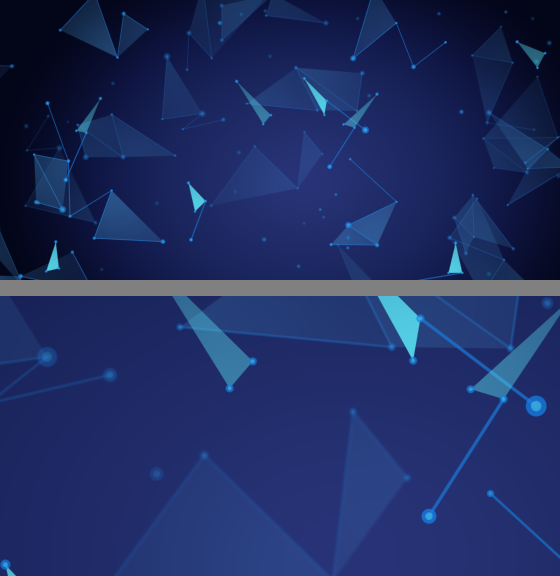
Top, the full canvas; bottom, a detail of the centre.
Give the GLSL for this background, as a WebGL 2 fragment shader.

```glsl
#version 300 es
precision highp float;
// A dark blue glow crossed by a loose network of translucent triangles.
// Random zigzag walks give the nodes, links and faces at varying depth;
// a few slim shards of varying brightness and loose specks lie on top.

uniform vec2 u_resolution;
out vec4 fragColor;

const int CLUSTERS = 23;
const int STEPS = 5;
const int SHARDS = 8;
const int SPECKS = 30;

const vec2 GLOW_CENTER = vec2(0.54, 0.36);   // share of the canvas
const vec2 GLOW_RADIUS = vec2(1.08, 0.85);   // in canvas heights
const vec3 GLOW = vec3(0.155, 0.20, 0.465);
const vec3 MID = vec3(0.11, 0.155, 0.38);
const vec3 DEEP = vec3(0.055, 0.082, 0.26);
const vec3 EDGE = vec3(0.012, 0.02, 0.095);

const vec3 FACE = vec3(0.25, 0.54, 0.78);
const vec3 LINK = vec3(0.10, 0.46, 0.82);
const vec3 NODE = vec3(0.08, 0.50, 0.90);
const vec3 SHARD = vec3(0.33, 0.83, 0.91);

const float FACE_CHANCE = 0.68;
const float LINK_WIDTH = 0.0015;
const float NODE_SIZE = 0.006;
const float FAR_BLUR = 0.0035;
const float TAU = 6.28318;

vec4 hash4(float n) {
    vec4 h = fract(vec4(n) * vec4(0.1031, 0.1030, 0.0973, 0.1099));
    h += dot(h, h.wzxy + 33.33);
    return fract((h.xxyz + h.yzzw) * h.zywx);
}

vec2 direction(float angle) { return vec2(cos(angle), sin(angle)); }

float cross2(vec2 a, vec2 b) { return a.x * b.y - a.y * b.x; }

// Coverage of a shape from its signed distance
float cover(float d, float soft) { return 1.0 - smoothstep(-soft, soft, d); }

float segmentDistance(vec2 p, vec2 a, vec2 b) {
    vec2 ab = b - a;
    return length(p - a - ab * clamp(dot(p - a, ab) / dot(ab, ab), 0.0, 1.0));
}

float triangleDistance(vec2 p, vec2 a, vec2 b, vec2 c) {
    vec2 ab = b - a, bc = c - b, ca = a - c;
    vec3 inside = vec3(cross2(ab, p - a) / length(ab),
                       cross2(bc, p - b) / length(bc),
                       cross2(ca, p - c) / length(ca)) * sign(cross2(ab, bc));
    return -min(inside.x, min(inside.y, inside.z));
}

vec3 backdrop(vec2 p, float aspect) {
    float d = length((p - GLOW_CENTER * vec2(aspect, 1.0)) / GLOW_RADIUS);
    vec3 color = mix(GLOW, MID, smoothstep(0.0, 0.44, d));
    color = mix(color, DEEP, smoothstep(0.34, 0.78, d));
    return mix(color, EDGE, smoothstep(0.62, 1.04, d));
}

// Round node with a bright core inside a fainter rim
vec3 addNode(vec3 color, vec2 p, vec2 at, float size, float alpha, float soft) {
    float d = length(p - at);
    color = mix(color, NODE, 0.75 * alpha * cover(d - size, soft));
    return mix(color, SHARD, 0.5 * alpha * cover(d - 0.5 * size, soft));
}

vec3 addCluster(vec3 color, vec2 p, float id, float aspect, float pixel) {
    vec4 h = hash4(id + 11.0);
    float near = h.x * h.x;
    float soft = max(pixel, FAR_BLUR * (1.0 - smoothstep(0.0, 0.3, near)));
    vec2 start = fract(vec2(0.31, 0.17) + id * vec2(0.7549, 0.5698));
    vec2 current = (start * 1.1 - 0.05) * vec2(aspect, 1.0);
    vec2 previous = current, older = current;
    float angle = h.y * TAU;
    float turn = h.z < 0.5 ? -1.0 : 1.0;
    for (int j = 0; j < STEPS; j++) {
        vec4 r = hash4(id * 17.0 + float(j) * 3.0 + 101.0);
        if (j > 0) {
            older = previous;
            previous = current;
            current += direction(angle) * mix(0.08, 0.27, r.x);
            float link = cover(segmentDistance(p, previous, current) - LINK_WIDTH, soft);
            color = mix(color, LINK, link * mix(0.20, 0.75, near));
        }
        if (j > 1 && r.y < FACE_CHANCE) {
            // Faces fade away from their newest corner
            float fade = 1.0 - 0.5 * smoothstep(0.0, 0.28, length(p - current));
            float face = cover(triangleDistance(p, older, previous, current), soft);
            color = mix(color, FACE, face * fade * mix(0.20, 0.62, near * r.z));
        }
        float size = NODE_SIZE * mix(0.7, 2.0, r.w * r.w * r.w);
        color = addNode(color, p, current, size, mix(0.28, 1.0, near), soft);
        angle += turn * mix(1.6, 2.75, r.z);
        turn = -turn;
    }
    return color;
}

// Slim triangle; every second one is dimmer, some hang on a long link
vec3 addShard(vec3 color, vec2 p, float id, float aspect, float pixel) {
    vec4 h = hash4(id * 7.0 + 401.0);
    vec4 r = hash4(id * 5.0 + 907.0);
    bool bright = mod(id, 2.0) < 0.5;
    vec2 tip = vec2((id + 0.15 + 0.7 * h.x) / float(SHARDS) * aspect, mix(0.12, 0.86, h.y));
    float angle = (h.z < 0.5 ? -0.14 : -0.34) * TAU + (r.x - 0.5) * 1.1;
    vec2 foot = tip + direction(angle) * mix(0.10, bright ? 0.15 : 0.24, h.w);
    vec2 side = foot + direction(angle + mix(1.7, 2.5, r.y)) * mix(0.035, 0.06, r.z);
    if (r.w < 0.5) {
        vec2 tail = side + direction(angle - 1.2 + 2.0 * h.y) * mix(0.14, 0.24, r.x);
        float link = cover(segmentDistance(p, side, tail) - LINK_WIDTH * 1.3, pixel);
        color = mix(color, LINK, 0.75 * link);
        color = addNode(color, p, tail, NODE_SIZE * mix(1.0, 2.1, h.w), 1.0, pixel);
    }
    float shade = mix(1.0, 0.75, smoothstep(0.0, 0.18, length(p - foot)));
    shade *= bright ? 0.97 : 0.48;
    color = mix(color, SHARD, shade * cover(triangleDistance(p, tip, foot, side), pixel));
    color = addNode(color, p, tip, NODE_SIZE, 0.9, pixel);
    color = addNode(color, p, foot, NODE_SIZE * 0.8, 0.9, pixel);
    return addNode(color, p, side, NODE_SIZE * 0.8, 0.9, pixel);
}

void main() {
    vec2 p = gl_FragCoord.xy / u_resolution.y;
    float aspect = u_resolution.x / u_resolution.y;
    float pixel = 0.8 / u_resolution.y;
    vec3 color = backdrop(p, aspect);
    for (int i = 0; i < CLUSTERS; i++) color = addCluster(color, p, float(i), aspect, pixel);
    for (int i = 0; i < SPECKS; i++) {
        vec4 h = hash4(float(i) + 701.0);
        color = addNode(color, p, h.xy * vec2(aspect, 1.0), NODE_SIZE * mix(0.7, 1.5, h.z),
                        mix(0.15, 0.65, h.w), pixel * 1.5);
    }
    for (int i = 0; i < SHARDS; i++) color = addShard(color, p, float(i), aspect, pixel);
    fragColor = vec4(color, 1.0);
}
```
